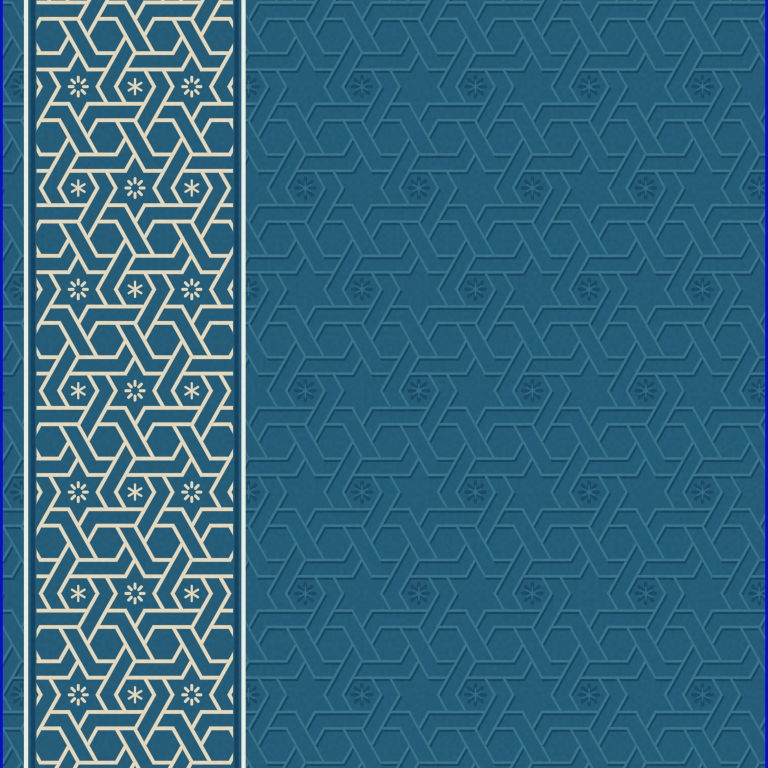
This pattern is drawn by a Shadertoy shader. Its source:

```glsl
// Interlaced six-point star lattice: embossed teal field with a cream inlaid vertical panel.

const vec3 TEAL       = vec3(0.145, 0.365, 0.475);
const vec3 RIDGE      = vec3(0.235, 0.470, 0.555);
const vec3 GROOVE     = vec3(0.085, 0.265, 0.375);
const vec3 CREAM      = vec3(0.900, 0.845, 0.735);
const vec3 IVORY      = vec3(0.930, 0.935, 0.890);
const vec3 EDGE_BLUE  = vec3(0.030, 0.060, 0.800);

const vec2  ORIGIN      = vec2(0.1758, 0.7552);  // centre of one star
const vec2  PERIOD      = vec2(0.1478, 0.1524);  // canvas size of one lattice unit
const float ROW         = 0.8660254;             // row spacing in lattice units
const float STRAP_Y     = 0.2165064;             // strap centreline above a star
const float STRAP_HALF  = 0.070;
const float FIELD_LINE  = 0.011;                 // half widths of strap outlines
const float INLAY_LINE  = 0.0165;
const vec2  EMBOSS      = vec2(-0.012, 0.019);

const float PANEL_X     = 0.1755;                // panel measures, in canvas units
const float INLAY_HALF  = 0.1280;
const float DARK_RAIL   = 0.1325;
const float LIGHT_RAIL  = 0.1416;
const float RAIL_HALF   = 0.0028;
const float EDGE_WIDTH  = 0.0036;
const float GRAIN       = 0.018;
const float TAU         = 6.2831853;

// Antialiased coverage of a signed distance
float fill(float d, float aa) { return 1.0 - smoothstep(-aa, aa, d); }

// Position relative to the star of the current cell
vec2 starLocal(vec2 p) {
    float row = round(p.y / ROW);
    p -= row * vec2(0.5, ROW);
    p.x -= round(p.x);
    return p;
}

// Distance to the strap centreline of direction k, cut along the mitre of each bend
float strapDistance(vec2 p, int k) {
    float a = float(k) * TAU / 6.0, c = cos(a), s = sin(a);
    vec2 q = abs(starLocal(vec2(c * p.x + s * p.y, c * p.y - s * p.x)));
    return q.x * ROW > q.y * 0.5 ? abs(q.y - STRAP_Y) : 10.0;
}

// Strap outlines; each direction passes beneath the next in a cycle
float weave(vec2 p, float halfLine, float aa) {
    float ink = 0.0;
    for (int k = 0; k < 3; k++) {
        float edge = abs(strapDistance(p, k) - STRAP_HALF) - halfLine;
        float cover = fill(strapDistance(p, (k + 1) % 3) - STRAP_HALF, aa);
        ink = max(ink, fill(edge, aa) * (1.0 - cover));
    }
    return ink;
}

// Distance to n rounded rays, one of them upright
float rays(vec2 q, float n, float inner, float outer, float halfWidth) {
    float sector = TAU / n;
    float a = atan(q.x, q.y);
    a -= sector * round(a / sector);
    vec2 v = length(q) * vec2(cos(a), sin(a));
    return length(vec2(v.x - clamp(v.x, inner, outer), v.y)) - halfWidth;
}

vec2 hashGradient(vec2 cell) {
    float a = TAU * fract(sin(dot(cell, vec2(127.1, 311.7))) * 43758.5);
    return vec2(cos(a), sin(a));
}

float gradientNoise(vec2 p) {
    vec2 i = floor(p), f = fract(p), u = f * f * (3.0 - 2.0 * f), e = vec2(1, 0);
    float low  = mix(dot(hashGradient(i), f), dot(hashGradient(i + e), f - e), u.x);
    float high = mix(dot(hashGradient(i + e.yx), f - e.yx),
                     dot(hashGradient(i + 1.0), f - 1.0), u.x);
    return mix(low, high, u.y);
}

void mainImage(out vec4 fragColor, in vec2 fragCoord) {
    vec2 uv = fragCoord / iResolution.xy;
    float px = 0.75 / min(iResolution.x, iResolution.y);
    float aa = px / PERIOD.x;
    vec2 p = (uv - ORIGIN) / PERIOD;
    vec2 star = starLocal(p);
    vec2 rosette = starLocal(p - vec2(0.5, 0.0));

    // Embossed field with shaded flowers
    vec3 field = mix(TEAL, GROOVE, 0.85 * weave(p + EMBOSS, FIELD_LINE, aa));
    field = mix(field, RIDGE, 0.9 * weave(p, FIELD_LINE, aa));
    field = mix(field, GROOVE, 0.7 * fill(rays(rosette, 8.0, 0.035, 0.085, 0.015), aa));
    field = mix(field, RIDGE, 0.65 * fill(rays(rosette, 6.0, 0.0, 0.055, 0.007), aa));

    // Inlaid panel with star and asterisk motifs
    float inlay = weave(p, INLAY_LINE, aa);
    inlay = max(inlay, fill(rays(star, 8.0, 0.046, 0.080, 0.013), aa));
    inlay = max(inlay, fill(rays(rosette, 6.0, 0.0, 0.064, 0.010), aa));
    float across = abs(uv.x - PANEL_X);
    vec3 panel = mix(TEAL, CREAM, inlay * fill(across - INLAY_HALF, px));

    // Panel rails and canvas edges
    vec3 color = mix(field, panel, fill(across - LIGHT_RAIL, px));
    color = mix(color, GROOVE, fill(abs(across - DARK_RAIL) - RAIL_HALF, px));
    color = mix(color, IVORY, fill(abs(across - LIGHT_RAIL) - RAIL_HALF, px));
    color += GRAIN * gradientNoise(uv * 190.0);
    color = mix(color, EDGE_BLUE, fill(min(uv.x, 1.0 - uv.x) - EDGE_WIDTH, px));

    fragColor = vec4(clamp(color, 0.0, 1.0), 1.0);
}
```
